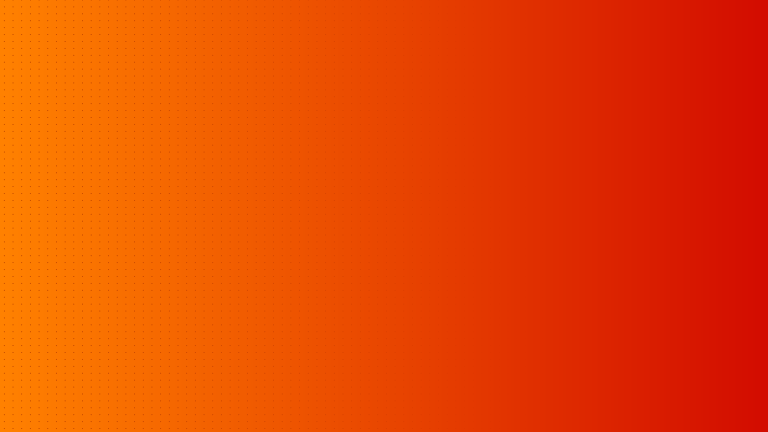
Reproduce this background procedurally as a WebGL 2 fragment shader.

```glsl
#version 300 es
precision highp float;
// Orange to red horizontal gradient under a fine grid of dark dots that fades to the right.

uniform vec2 u_resolution;
out vec4 fragColor;

const vec3 ORANGE = vec3(1.0, 0.507, 0.0);
const vec3 RED = vec3(0.826, 0.045, 0.0);
const vec3 DOT_COLOR = vec3(0.55, 0.10, 0.0);
const vec2 DOT_PITCH = vec2(0.0201, 0.0160);
const float DOT_RADIUS = 0.0013;

// Coverage of a round dot centred in each cell of a repeating grid.
float dotGrid(vec2 p, vec2 pitch, float radius, float blur) {
    vec2 cell = (fract(p / pitch) - 0.5) * pitch;
    return 1.0 - smoothstep(radius - blur, radius + blur, length(cell));
}

// Linear blend across the width.
vec3 sweep(float x, vec3 leftColor, vec3 rightColor) {
    return mix(leftColor, rightColor, clamp(x, 0.0, 1.0));
}

void main() {
    vec2 uv = gl_FragCoord.xy / u_resolution;
    vec2 p = gl_FragCoord.xy / u_resolution.y;
    float pixel = 1.0 / u_resolution.y;

    vec3 color = sweep(uv.x, ORANGE, RED);

    // Dots are strongest on the left and vanish in the red.
    float fade = 0.45 * (1.0 - smoothstep(0.0, 0.75, uv.x));
    float dots = dotGrid(p, DOT_PITCH, DOT_RADIUS, 0.5 * pixel);
    color = mix(color, DOT_COLOR, dots * fade);

    fragColor = vec4(color, 1.0);
}
```
